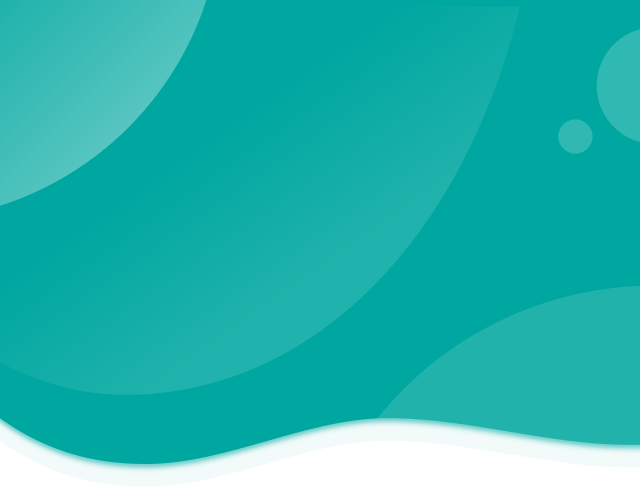
Reproduce this background procedurally as a WebGL 1 fragment shader.

```glsl
precision highp float;
// Teal background of translucent discs and a leaf above a white, softly shadowed wave.
uniform vec2 u_resolution;

// Lengths are fractions of the canvas width, with y pointing up.
const vec3 TEAL = vec3(0.0, 0.655, 0.627);
const vec3 BAND_COLOR = vec3(0.949, 0.984, 0.980);
const vec3 WHITE = vec3(1.0);

// Discs: centre x, centre y, radius
const vec3 CORNER_DISC = vec3(-0.152, 0.941, 0.4987);
const vec3 HILL_DISC = vec3(1.0221, -0.2135, 0.5547);
const vec3 SMALL_DISC = vec3(0.8991, 0.5742, 0.0267);
const vec3 SIDE_DISC = vec3(1.0234, 0.6536, 0.0911);
const vec2 CORNER_FADE = vec2(-0.789, -0.388);
const vec2 CORNER_ALPHA = vec2(0.12, 0.34);
const float HILL_ALPHA = 0.13;
const float BUBBLE_ALPHA = 0.19;

// Leaf: a conic resting on its lowest point, cut flat at the top
const vec2 LEAF_BASE = vec2(0.1953, 0.1706);
const float LEAF_TOP = 0.7773;
const float LEAF_CURVE_LEFT = 1.347;
const float LEAF_CURVE_RIGHT = 0.959;
const float LEAF_SKEW = 0.1836;
const float LEAF_RISE = 0.469;
const vec2 LEAF_FADE_DIR = vec2(0.574, -0.82);
const vec2 LEAF_FADE = vec2(-0.2785, -0.009);
const float LEAF_ALPHA = 0.125;

// Wave: turning points along x and their heights
const vec3 WAVE_X = vec3(0.228, 0.6055, 0.983);
const vec4 WAVE_Y = vec4(0.1341, 0.0625, 0.1341, 0.0924);
const float WAVE_START_SLOPE = -0.72;
const float BAND_DEPTH = 0.0352;
const float SHADOW_WIDTH = 0.0075;
const float SHADOW_ALPHA = 0.5;

// Coverage of a signed distance, softened over one pixel
float cover(float d) {
  return clamp(0.5 - d * u_resolution.x, 0.0, 1.0);
}

float disc(vec2 p, vec3 c) {
  return cover(length(p - c.xy) - c.z);
}

float ramp(vec2 range, float v) {
  return clamp((v - range.x) / (range.y - range.x), 0.0, 1.0);
}

float leaf(vec2 p) {
  vec2 q = p - LEAF_BASE;
  float curve = q.x < 0.0 ? LEAF_CURVE_LEFT : LEAF_CURVE_RIGHT;
  float f = curve * q.x * q.x + LEAF_SKEW * q.x * q.y + LEAF_RISE * q.y * q.y - q.y;
  vec2 grad = vec2(2.0 * curve * q.x + LEAF_SKEW * q.y,
                   LEAF_SKEW * q.x + 2.0 * LEAF_RISE * q.y - 1.0);
  return cover(max(f / max(length(grad), 0.05), p.y - LEAF_TOP));
}

float waveHeight(float x) {
  float t = clamp(x / WAVE_X.x, 0.0, 1.0);
  float y = mix(WAVE_Y.x, WAVE_Y.y, smoothstep(0.0, 1.0, t));
  y += WAVE_START_SLOPE * WAVE_X.x * t * (1.0 - t) * (1.0 - t);
  y += (WAVE_Y.z - WAVE_Y.y) * smoothstep(WAVE_X.x, WAVE_X.y, x);
  return y + (WAVE_Y.w - WAVE_Y.z) * smoothstep(WAVE_X.y, WAVE_X.z, x);
}

void main() {
  vec2 p = gl_FragCoord.xy / u_resolution.x;
  vec3 color = TEAL;

  // Translucent shapes
  float leafFade = ramp(LEAF_FADE, dot(p, LEAF_FADE_DIR));
  color = mix(color, WHITE, leaf(p) * LEAF_ALPHA * leafFade);
  float cornerAlpha = mix(CORNER_ALPHA.x, CORNER_ALPHA.y, ramp(CORNER_FADE, p.x - p.y));
  color = mix(color, WHITE, disc(p, CORNER_DISC) * cornerAlpha);
  color = mix(color, WHITE, disc(p, HILL_DISC) * HILL_ALPHA);
  float bubbles = max(disc(p, SMALL_DISC), disc(p, SIDE_DISC));
  color = mix(color, WHITE, bubbles * BUBBLE_ALPHA);

  // White ground with a pale band and a soft shadow under the wave
  float depth = waveHeight(p.x) - p.y;
  vec3 ground = mix(BAND_COLOR, WHITE, cover(BAND_DEPTH - depth));
  float falloff = max(depth, 0.0) / SHADOW_WIDTH;
  ground = mix(ground, TEAL, SHADOW_ALPHA * exp(-falloff * falloff));
  color = mix(color, ground, cover(-depth));

  gl_FragColor = vec4(color, 1.0);
}
```
